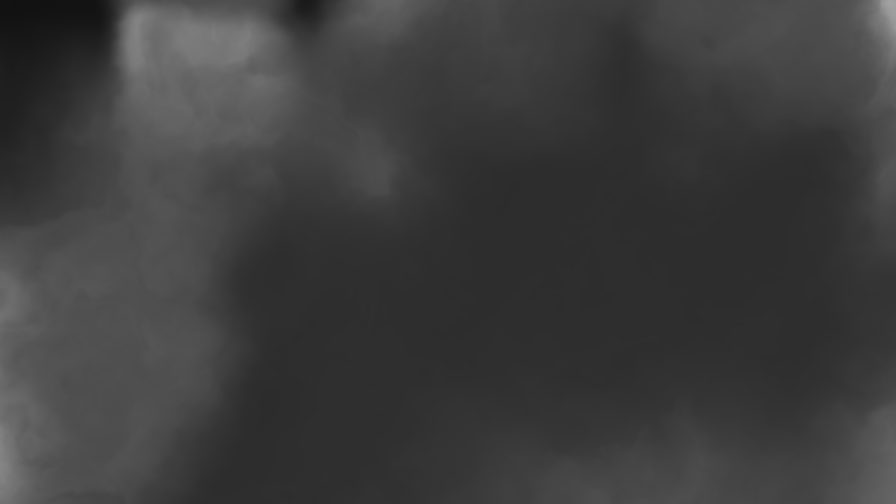
Give the GLSL for this texture, as a Shadertoy shader.

```glsl
// Soft grey smoke drifting around a dark, calm hollow.
#define SHADOW_TONE 0.178
#define HAZE_TONE 0.295
#define BRIGHT_TONE 0.45
#define GLOW_TONE 0.60
#define BLACK_TONE 0.07
#define WARP_AMOUNT 0.20
#define DETAIL_SCALE 5.0
#define DETAIL_CONTRAST 1.5
#define WISP_ANGLE 0.9
#define OCTAVES 5

vec3 hash3(vec2 cell) {
    vec3 q = fract(cell.xyx * vec3(0.1031, 0.1030, 0.0973));
    q += dot(q, q.yxz + 33.33);
    return fract((q.xxy + q.yzz) * q.zyx);
}

mat2 rotate(float a) {
    float c = cos(a), s = sin(a);
    return mat2(c, s, -s, c);
}

// Smooth cellular noise: random tones blended around jittered cell points.
float cellNoise(vec2 p) {
    vec2 cell = floor(p), local = fract(p);
    float total = 0.01, weights = 0.02;
    for (int y = -1; y <= 1; y++)
    for (int x = -1; x <= 1; x++) {
        vec2 offset = vec2(x, y);
        vec3 h = hash3(cell + offset);
        vec2 d = offset + 0.15 + 0.7 * h.xy - local;
        float w = max(0.0, 1.0 - dot(d, d));
        w *= w * w;
        total += w * h.z;
        weights += w;
    }
    return total / weights;
}

float fbm(vec2 p) {
    float sum = 0.0, amplitude = 0.5, norm = 0.0;
    mat2 turn = rotate(0.6) * 2.03;
    for (int i = 0; i < OCTAVES; i++) {
        sum += amplitude * cellNoise(p);
        norm += amplitude;
        amplitude *= 0.47;
        p = turn * p + 7.3;
    }
    return sum / norm;
}

// Soft elliptical coverage that blends the tone towards a target.
float puff(float tone, vec2 p, vec2 center, vec2 radius, float target) {
    vec2 d = (p - center) / radius;
    return mix(tone, target, exp(-dot(d, d)));
}

void mainImage(out vec4 fragColor, in vec2 fragCoord) {
    vec2 p = fragCoord / iResolution.y;
    float right = iResolution.x / iResolution.y;

    // Turbulent displacement of the broad shapes
    vec2 warp = vec2(fbm(p * 4.0 + 3.0), fbm(p * 4.0 + 41.0)) - 0.5;
    vec2 q = p + WARP_AMOUNT * warp;
    vec2 edge = p + 0.4 * WARP_AMOUNT * warp;

    // Haze banks: slanted left column, ceiling and floor
    float column = 1.0 - smoothstep(-0.14, 0.12, q.x - 0.30 - 0.52 * q.y);
    float ceiling = 0.85 * smoothstep(0.60, 1.02, q.y);
    float tone = mix(SHADOW_TONE, HAZE_TONE, max(column, ceiling));
    tone = puff(tone, q, vec2(1.33, 0.00), vec2(0.42, 0.20), 0.30);
    tone = puff(tone, q, vec2(0.72, 0.68), vec2(0.14, 0.14), 0.29);

    // Dark pockets inside the haze
    tone = puff(tone, q, vec2(0.53, 0.46), vec2(0.12, 0.17), SHADOW_TONE);
    tone = puff(tone, q, vec2(1.23, 0.84), vec2(0.11, 0.17), SHADOW_TONE);
    tone = puff(tone, q, vec2(0.00, 0.78), vec2(0.14, 0.20), 0.13);

    // Black gaps along the upper left border
    float corner = 1.0 - smoothstep(0.17, 0.27, edge.x);
    tone = mix(tone, BLACK_TONE, corner * smoothstep(0.74, 0.98, edge.y));
    tone = puff(tone, edge, vec2(0.62, 1.00), vec2(0.06, 0.09), BLACK_TONE);

    // Lit plumes, with a crisp crest on the main one
    float crest = 1.0 - smoothstep(0.95, 1.01, edge.y + 0.8 * pow(edge.x - 0.41, 2.0));
    float sides = smoothstep(0.20, 0.28, edge.x) * (1.0 - smoothstep(0.52, 0.64, edge.x));
    float plume = crest * sides * smoothstep(0.60, 0.96, edge.y);
    tone = mix(tone, BRIGHT_TONE, plume);
    tone = puff(tone, q, vec2(0.77, 0.97), vec2(0.10, 0.09), 0.39);

    // Glowing side borders
    tone = puff(tone, q, vec2(0.00, 0.06), vec2(0.09, 0.13), GLOW_TONE);
    tone = puff(tone, q, vec2(-0.01, 0.34), vec2(0.06, 0.14), 0.43);
    tone = puff(tone, q, vec2(right - 0.03, 0.98), vec2(0.06, 0.13), GLOW_TONE);
    tone = puff(tone, q, vec2(right, 0.72), vec2(0.10, 0.18), 0.35);
    tone = puff(tone, q, vec2(right + 0.02, 0.06), vec2(0.13, 0.22), 0.40);

    // Fine billows and slanted wisps, faint where the smoke is dark
    float billow = fbm(p * DETAIL_SCALE + 3.0 * warp) - 0.5;
    vec2 along = rotate(-WISP_ANGLE) * q;
    float wisp = fbm(along * vec2(2.5, 9.0) + 17.0) - 0.5;
    float depth = 0.014 + 0.55 * max(tone - SHADOW_TONE, 0.0);
    tone += DETAIL_CONTRAST * depth * (0.75 * billow + 0.5 * wisp);

    fragColor = vec4(vec3(clamp(tone, 0.03, 0.75)), 1.0);
}
```
